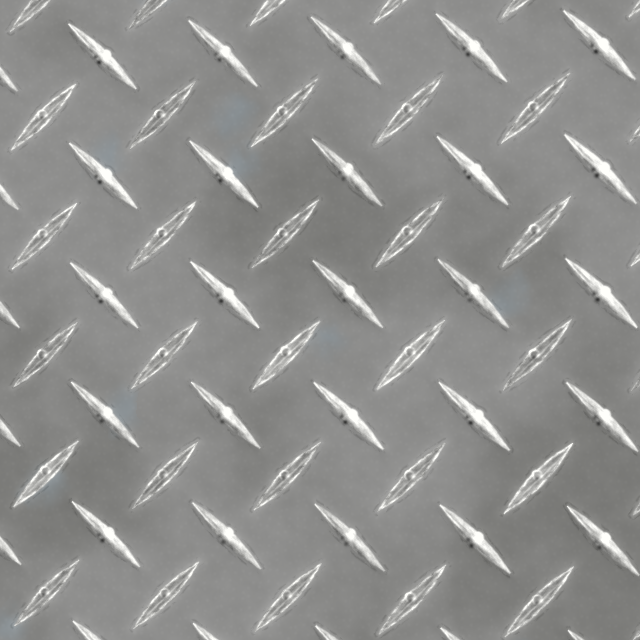
This texture is drawn by a WebGL 2 fragment shader. Its source:

```glsl
#version 300 es
precision highp float;
uniform vec2 u_resolution;
out vec4 fragColor;

#define ORIGIN vec2(0.0706, 0.4453)
#define STEP vec2(0.1846, 0.1858)
#define SPREAD vec2(0.00192, 0.00176)
#define ROW_DRIFT 0.0014
#define HALF_LENGTH 0.0740
#define HALF_WIDTH 0.0122
#define BUMP_RADIUS 0.0102
#define STEEL_DARK vec3(0.485, 0.485, 0.475)
#define STEEL vec3(0.56, 0.56, 0.555)
#define GLEAM vec3(0.96, 0.96, 0.945)
#define SMUDGE_BLUE vec3(0.54, 0.60, 0.64)

float hash(vec2 p) {
  p = fract(p * vec2(0.1031, 0.1137) + 0.37);
  p += dot(p, p.yx + 33.33);
  return fract((p.x + p.y) * p.x * 7.31);
}

// Cellular noise: distance to the nearest point, and that point's random value
vec2 cellular(vec2 p) {
  vec2 base = floor(p), nearest = vec2(9.0, 0.0);
  for (int y = -1; y <= 1; y++)
    for (int x = -1; x <= 1; x++) {
      vec2 cell = base + vec2(x, y);
      vec2 point = cell + 0.15 + 0.7 * vec2(hash(cell), hash(cell + 41.7));
      float dist = length(p - point);
      if (dist < nearest.x) nearest = vec2(dist, hash(cell + 17.3));
    }
  return nearest;
}

float layeredSines(vec2 p) {
  float sum = 0.0, weight = 0.5;
  for (int i = 0; i < 4; i++) {
    sum += weight * sin(p.x + 1.3 * sin(p.y)) * cos(p.y - 0.7 * sin(p.x * 1.2));
    p = mat2(1.5, 1.2, -1.2, 1.5) * p + 1.7;
    weight *= 0.55;
  }
  return sum;
}

float spot(vec2 p, float radius) {
  return exp(-dot(p, p) / (radius * radius));
}

float line(float x, float width) {
  return exp(-x * x / (width * width));
}

// Worn steel sheet with cloudy tone, fine grain and faint smudges
vec3 sheet(vec2 p) {
  float cloud = layeredSines(p * 6.0 + 2.0) + 0.35 * (p.y - p.x);
  vec3 color = mix(STEEL_DARK, STEEL, smoothstep(-0.6, 0.4, cloud));
  vec2 smudge = cellular(p * 9.0 + 0.2 * layeredSines(p * 30.0));
  float stain = step(0.9, smudge.y) * smoothstep(0.4, 0.0, smudge.x);
  color = mix(color, SMUDGE_BLUE, 0.45 * stain);
  float fleck = smoothstep(0.3, 0.0, cellular(p * 70.0).x);
  return color + 0.012 * (fleck - 0.3) + 0.014 * layeredSines(p * 75.0);
}

// Lattice position widens gently toward the right
vec2 studCenter(vec2 cell) {
  return ORIGIN + cell * STEP
       + vec2(cell.x * cell.x * SPREAD.x - cell.y * ROW_DRIFT, cell.x * cell.y * SPREAD.y);
}

vec3 addStud(vec3 color, vec2 offset, bool rising, float seed, float pixel) {
  vec2 axis = normalize(rising ? vec2(0.98, 1.0) : vec2(1.0, -0.97));
  vec2 q = vec2(dot(offset, axis), dot(offset, vec2(-axis.y, axis.x)));
  float wear = layeredSines(q * vec2(130.0, 260.0) + seed * 40.0);
  q.y += 0.0007 * layeredSines(q * 150.0 + seed * 90.0);

  // Blunt lens with a round bump at its middle
  float t = q.x / HALF_LENGTH, taper = max(1.0 - pow(abs(t), 1.8), 0.0);
  float width = 0.0012 + HALF_WIDTH * (rising ? 0.9 : 0.76) * taper;
  float side = abs(q.y) - width, past = max(abs(q.x) - HALF_LENGTH, 0.0);
  float lens = past > 0.0 ? length(vec2(past, max(side, 0.0))) : side;
  vec2 knob = q - vec2(0.006 * (seed - 0.5), 0.0035);
  float dist = min(lens, length(knob) - BUMP_RADIUS);
  float soft = max(pixel, 0.0019);
  float body = 1.0 - smoothstep(-soft, soft, dist);

  // Reflected light above, mixed light and shade below
  float upper = smoothstep(-0.008, 0.008, q.y);
  color += exp(-max(dist, 0.0) / 0.0065) * mix(rising ? 0.075 : -0.03, 0.085, upper);
  color -= 0.07 * line(dist - 0.0045, 0.002) * smoothstep(-0.2, 0.5, wear);

  float level;
  if (rising) {
    // Broken twin rims, grey hollow and a wandering ridge
    float rim = line(dist + 0.0022, 0.0023);
    float ridge = line(q.y + 0.0015 + 0.002 * t, 0.0017) * taper;
    level = 0.60 + (0.27 + 0.24 * wear) * rim + 0.16 * ridge + 0.13 * wear;
    level += 0.24 * line(length(knob) - 0.007, 0.002) * smoothstep(-0.008, 0.006, knob.y);
    level += 0.28 * spot(knob + vec2(-0.003, 0.004), 0.0035);
    level -= 0.18 * spot(knob + vec2(0.005, 0.003), 0.0035);
  } else {
    // Lit upper flank, dull lower flank, grooved upper end
    level = mix(0.57, 0.95, smoothstep(-0.007, 0.002, q.y)) + 0.17 * wear;
    level -= 0.24 * line(q.y - 0.0005, 0.0017) * smoothstep(0.05, 0.4, -t) * taper;
    level += 0.20 * line(q.y + 0.0045 * taper, 0.0016) * smoothstep(0.1, 0.5, -t);
    level += 0.28 * spot(knob - vec2(0.001, 0.001), 0.007);
  }
  level += 0.10 * (seed - 0.5);
  color = mix(color, GLEAM * clamp(level, 0.35, 1.04), body);

  // Dark pits under the falling studs
  if (!rising) {
    float pits = spot(q - vec2(0.003, -0.0105), 0.0036)
               + 0.7 * spot(q + vec2(0.007, 0.0085), 0.0032);
    color *= 1.0 - (0.35 + 0.3 * seed) * pits;
  }
  return color;
}

void main() {
  vec2 p = gl_FragCoord.xy / u_resolution;
  float pixel = 1.0 / min(u_resolution.x, u_resolution.y);
  vec3 color = sheet(p);

  // Invert the lattice approximately, then draw both interleaved sets
  float u = (p.x - ORIGIN.x) / STEP.x;
  float column = u - u * u * SPREAD.x / STEP.x;
  float row = (p.y - ORIGIN.y) / (STEP.y + column * SPREAD.y);
  for (int i = 0; i < 2; i++) {
    float shift = 0.5 * float(i);
    vec2 cell = floor(vec2(column, row) - shift + 0.5) + shift;
    vec2 offset = (p - studCenter(cell)) / (0.98 + 0.015 * cell.x);
    color = addStud(color, offset, i == 0, hash(cell * 7.0 + 3.1), pixel);
  }
  fragColor = vec4(clamp(color, 0.0, 1.0), 1.0);
}
```
